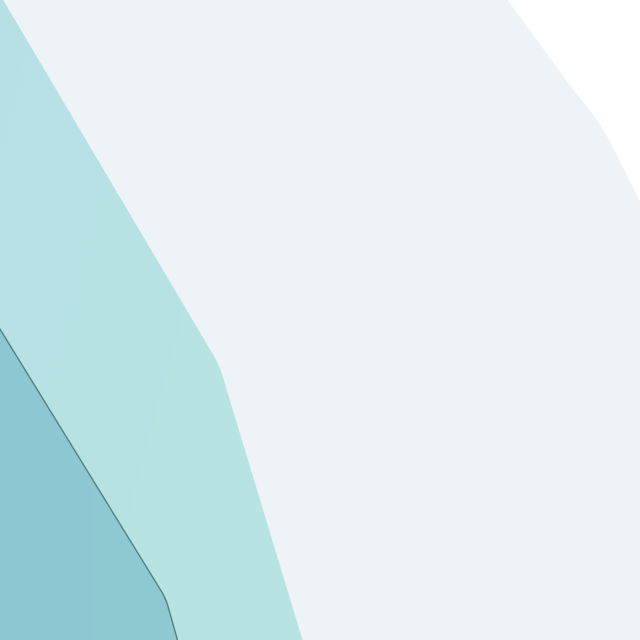
Reproduce this background procedurally as a Shadertoy shader.

```glsl
// Nested teal facets with angled edges on a pale blue-grey field, white in the far corner.

// Signed distance to the line from a down to b, positive on its right.
float edgeDistance(vec2 p, vec2 a, vec2 b) {
    vec2 along = normalize(b - a);
    return dot(p - a, vec2(-along.y, along.x));
}

// Maximum with its corner rounded over the given radius.
float roundMax(float a, float b, float radius) {
    float h = max(radius - abs(a - b), 0.0);
    return max(a, b) + h * h / (4.0 * radius);
}

// Convex facet bounded by the bent edge a-b-c.
float facet(vec2 p, vec2 a, vec2 b, vec2 c, float radius) {
    return roundMax(edgeDistance(p, a, b), edgeDistance(p, b, c), radius);
}

// Antialiased coverage of the inside of a distance field.
float coverage(float d, float pixel) {
    return smoothstep(0.75 * pixel, -0.75 * pixel, d);
}

void mainImage(out vec4 fragColor, in vec2 fragCoord) {
    float pixel = 1.0 / iResolution.y;
    vec2 p = fragCoord * pixel;

    // Pale field, with a slight inward bend before its rounded corner
    vec2 bend = vec2(0.898, 0.857), corner = vec2(0.940, 0.805);
    float upperSide = min(edgeDistance(p, vec2(0.793, 1.0), bend),
                          edgeDistance(p, bend, corner));
    float field = roundMax(upperSide, edgeDistance(p, corner, vec2(1.0, 0.686)), 0.008);
    vec3 color = mix(vec3(1.0), vec3(0.929, 0.953, 0.969), coverage(field, pixel));

    // Light teal facet, turning greener to the lower right
    float outer = facet(p, vec2(0.005, 1.0), vec2(0.3425, 0.4297), vec2(0.4727, 0.0), 0.004);
    float shade = clamp(0.35 + 1.1 * p.x - 0.3 * p.y, 0.0, 1.0);
    vec3 lightTeal = mix(vec3(0.718, 0.878, 0.898), vec3(0.718, 0.898, 0.886), shade);
    color = mix(color, lightTeal, coverage(outer, pixel));

    // Deep teal facet with a thin dark outline
    float inner = facet(p, vec2(0.0, 0.4857), vec2(0.259, 0.065), vec2(0.2773, 0.0), 0.004);
    vec3 deepTeal = mix(vec3(0.553, 0.780, 0.824), vec3(0.557, 0.784, 0.816), p.x * 4.0);
    color = mix(color, deepTeal, coverage(inner, pixel));
    float outline = coverage(abs(inner) - 0.0011, pixel);
    color = mix(color, vec3(0.27, 0.44, 0.44), 0.85 * outline);

    fragColor = vec4(color, 1.0);
}
```
